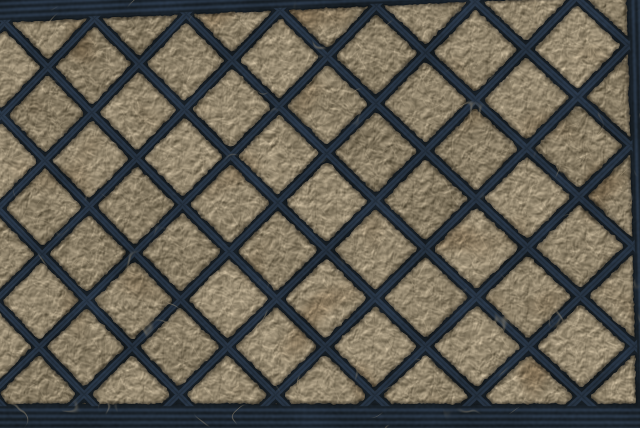
Give the GLSL for this pattern, as a Shadertoy shader.

```glsl
// Coir doormat: diamond pads of braided fibre set in a dark rubber lattice with
// a ribbed rim. A gently skewed grid is folded into cells by fract; the fibre
// is a relief of rope tufts and gradient noise, lit from above.

vec2 hash2(vec2 p) {
    p = vec2(dot(p, vec2(127.1, 311.7)), dot(p, vec2(269.5, 183.3)));
    return fract(sin(p) * 43758.5) * 2.0 - 1.0;
}

float gradientNoise(vec2 p) {
    vec2 i = floor(p), f = p - i;
    vec2 w = f * f * f * (f * (f * 6.0 - 15.0) + 10.0);
    vec2 e = vec2(1.0, 0.0);
    float low = mix(dot(hash2(i), f), dot(hash2(i + e), f - e), w.x);
    float high = mix(dot(hash2(i + e.yx), f - e.yx), dot(hash2(i + 1.0), f - 1.0), w.x);
    return mix(low, high, w.y);
}

mat2 rotation(float a) {
    return mat2(cos(a), sin(a), -sin(a), cos(a));
}

// Vertical ropes made of slanted tufts, roughened by noise
float coirHeight(vec2 p) {
    p += 0.05 * vec2(gradientNoise(p * 6.0), gradientNoise(p * 6.0 + 31.0));
    float rope = p.x * 5.0;
    float side = fract(rope) - 0.5;
    float row = p.y * 7.5 + 1.3 * abs(side) + hash2(vec2(floor(rope), 4.0)).x;
    float tuft = sqrt(cos(3.1416 * side)) * (0.6 + 0.4 * cos(6.2832 * row));
    return 0.5 * tuft + 0.75 * gradientNoise(p * 14.0) + 0.5 * gradientNoise(p * 31.0);
}

// Thin bent fibres lying in several directions
float fibres(vec2 p) {
    float sum = 0.0;
    p += 0.04 * gradientNoise(p * 5.0);
    for (int i = 0; i < 4; i++) {
        float k = float(i);
        vec2 q = rotation(0.4 + k * 0.83) * p * vec2(1.0) + k * 17.0;
        sum += smoothstep(0.12, 0.6, gradientNoise(q * vec2(7.0, 34.0)));
    }
    return sum;
}

void mainImage(out vec4 fragColor, in vec2 fragCoord) {
    // Unit length is one lattice pitch, y points down
    vec2 m = vec2(fragCoord.x, iResolution.y - fragCoord.y) / iResolution.y;
    m = m * 4.452 - vec2(2.896, 1.609);
    float px = 4.452 / iResolution.y;

    // Slight perspective, then diagonal lattice axes
    float across = (m.x + 0.012 * m.y) / (1.0 + 0.008 * m.y);
    across -= 0.0125 * across * across;
    float down = (m.y + 0.026 * m.x) / (1.0 + 0.012 * m.x);
    vec2 lattice = vec2(across + down, across - down);
    vec2 id = floor(lattice + 0.5);
    vec2 cell = abs(lattice - id);

    // Rounded pad, clipped by the rim
    vec2 corner = cell - 0.37;
    float pad = length(max(corner, 0.0)) + min(max(corner.x, corner.y), 0.0) - 0.053;
    float rim = max(-1.5 - 0.044 * m.x - m.y, m.y - 2.59);
    rim = max(rim, m.x - 3.66 - 0.023 * m.y);
    pad = max(pad * 0.71, rim);
    pad += 0.02 * gradientNoise(m * 13.0) + 0.012 * gradientNoise(m * 29.0);

    // Rubber: a raised bar along each groove, parallel ribs on the rim
    float groove = (0.5 - max(cell.x, cell.y)) * 0.71;
    float bar = smoothstep(0.036, 0.022, groove) * (0.65 + 0.35 * smoothstep(0.0, 0.014, groove));
    float ribs = 0.55 + 0.45 * cos(rim * 96.0);
    float relief = mix(bar, ribs, smoothstep(-px, px, rim - 0.025));
    relief += 0.4 * gradientNoise(m * 2.3) + 0.25 * gradientNoise(m * 24.0);
    vec3 rubber = mix(vec3(0.085, 0.112, 0.135), vec3(0.155, 0.205, 0.265), relief);
    rubber *= mix(0.8, 1.0, smoothstep(0.0, 0.02, pad));

    // Coir: relief lighting, fibres, tone per pad and soft brown stains
    float height = coirHeight(m);
    float slope = height - coirHeight(m - vec2(0.008, 0.02));
    float tone = 0.52 + 0.42 * (height - 0.3) + 0.55 * slope;
    tone += 0.2 * (fibres(m) - 0.55) + 0.1 * hash2(id + 7.0).x;
    tone += 0.22 * gradientNoise(m * 3.1 + 9.0);
    vec3 coir = mix(vec3(0.41, 0.37, 0.29), vec3(0.76, 0.70, 0.59), clamp(tone, -0.35, 1.15));
    float stain = smoothstep(0.12, 0.55, gradientNoise(m * 1.7 + 40.0));
    coir *= mix(vec3(1.0), vec3(0.85, 0.80, 0.74), stain);
    coir *= mix(0.62, 1.0, smoothstep(0.0, -0.045, pad));

    vec3 color = mix(rubber, coir, smoothstep(px * 0.7, -px * 0.7, pad));

    // Stray hairs across pads and grooves
    for (int i = 0; i < 2; i++) {
        vec2 q = m * 4.5 + float(i) * 23.0;
        float hair = smoothstep(0.055, 0.0, abs(gradientNoise(q)));
        hair *= smoothstep(0.22, 0.45, gradientNoise(q * 0.7 + 11.0));
        color = mix(color, vec3(0.66, 0.60, 0.49), 0.4 * hair);
    }
    fragColor = vec4(color, 1.0);
}
```
